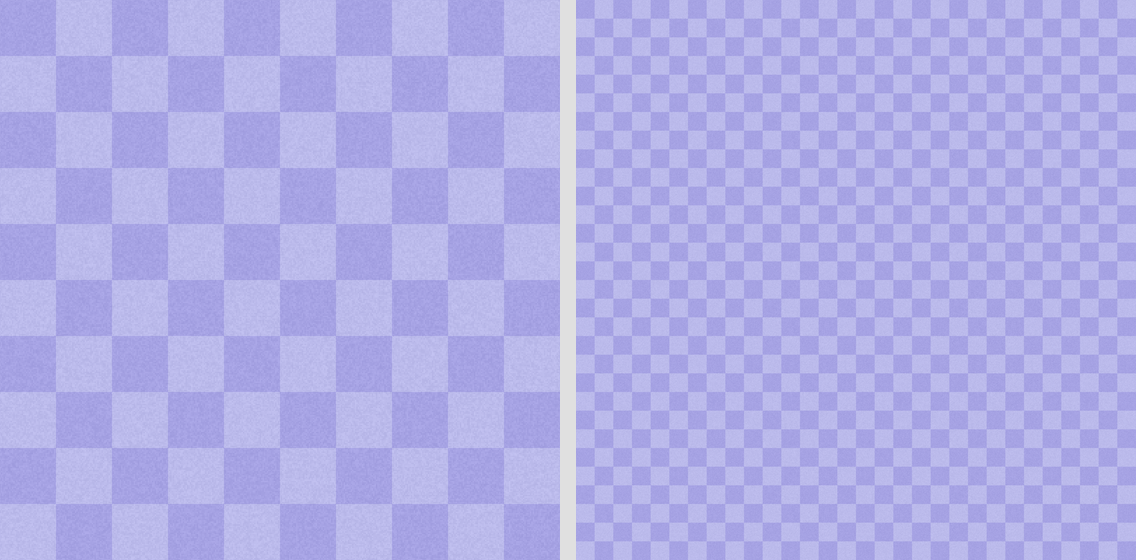
Left, the tile; right, the same tile 3 across and 3 down.
Write a three.js fragment shader that draws this pattern.

```glsl
// Two-tone lavender checkerboard, ten squares across and ten down, under fine
// paper grain. Signed triangle waves give the smooth-edged squares, and two
// octaves of wrapping value noise give the grain, so the tile is seamless.

varying vec2 vUv;

const float SQUARES = 10.0;       // squares per side, even so that it tiles
const float EDGE = 0.001;         // half width of the edge smoothing, in canvas units
const float FINE_CELLS = 400.0;   // grain cells per side
const float SOFT_CELLS = 190.0;
const float FINE_GRAIN = 0.055;   // grain strength
const float SOFT_GRAIN = 0.016;

const vec3 DARK_LAVENDER = vec3(0.65, 0.637, 0.892);
const vec3 PALE_LAVENDER = vec3(0.733, 0.73, 0.922);
const vec3 GRAIN_TINT = vec3(1.0, 1.0, 0.8);

// Sine-free hash of a lattice point, from 0 to 1
float hash(vec2 p) {
  vec3 q = fract(vec3(p.xyx) * 0.1031);
  q += dot(q, q.yzx + 33.33);
  return fract((q.x + q.y) * q.z);
}

// Value noise that wraps after a whole number of cells
float wrappedNoise(vec2 uv, float cells) {
  vec2 p = uv * cells;
  vec2 i = floor(p);
  vec2 f = fract(p);
  vec2 t = f * f * (3.0 - 2.0 * f);
  vec2 a = mod(i, cells);
  vec2 b = mod(i + 1.0, cells);
  float low = mix(hash(a), hash(vec2(b.x, a.y)), t.x);
  float high = mix(hash(vec2(a.x, b.y)), hash(b), t.x);
  return mix(low, high, t.y);
}

// Signed distance to the nearest grid line, positive in even cells
vec2 signedStripe(vec2 p) {
  return 0.5 - abs(2.0 * fract(0.5 * p + 0.25) - 1.0);
}

// Checkerboard mask: 1 in pale squares, 0 in dark ones
float checker(vec2 uv, float squares, float edge) {
  vec2 side = clamp(signedStripe(uv * squares) / (squares * edge), -1.0, 1.0);
  return 0.5 + 0.5 * side.x * side.y;
}

// Grain centred on zero
float paperGrain(vec2 uv) {
  return FINE_GRAIN * (wrappedNoise(uv, FINE_CELLS) - 0.5)
       + SOFT_GRAIN * (wrappedNoise(uv, SOFT_CELLS) - 0.5);
}

void main() {
  vec3 color = mix(DARK_LAVENDER, PALE_LAVENDER, checker(vUv, SQUARES, EDGE));
  color += GRAIN_TINT * paperGrain(vUv);
  gl_FragColor = vec4(color, 1.0);
}
```
